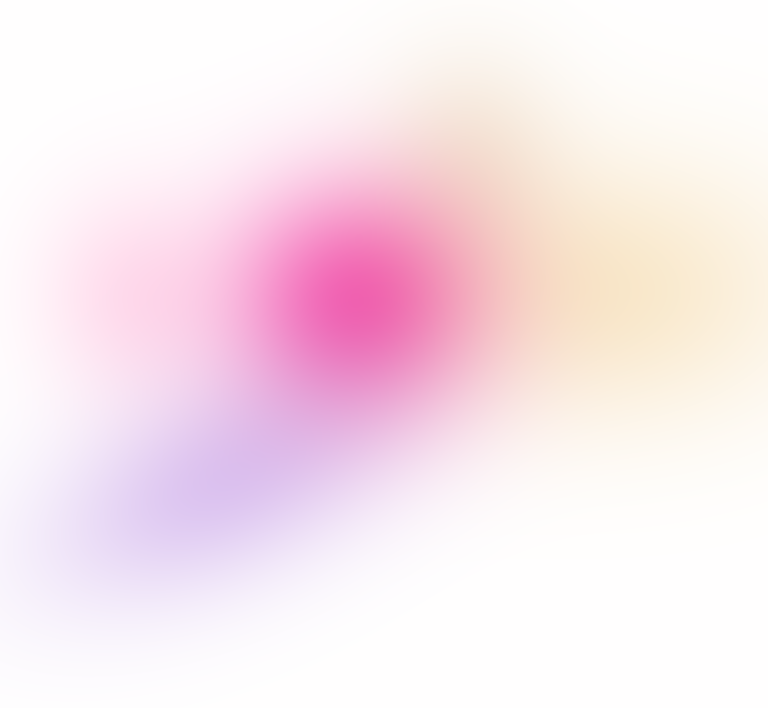
Give the GLSL for this background, as a WebGL 1 fragment shader.

```glsl
precision highp float;
// Soft blurred glows of magenta, rose, lavender and cream on a white ground.

uniform vec2 u_resolution;

const vec3 WHITE    = vec3(1.0, 0.998, 0.998);
const vec3 MAGENTA  = vec3(0.96, 0.40, 0.735);
const vec3 ROSE     = vec3(1.0, 0.875, 0.935);
const vec3 LAVENDER = vec3(0.86, 0.77, 0.945);
const vec3 CREAM    = vec3(0.975, 0.91, 0.79);
const vec3 PEACH    = vec3(0.965, 0.93, 0.88);

// Gaussian falloff around a center, stretched by spread and tilted by angle
float glow(vec2 p, vec2 center, vec2 spread, float angle) {
  float c = cos(angle), s = sin(angle);
  vec2 d = p - center;
  vec2 q = vec2(c * d.x + s * d.y, c * d.y - s * d.x) / spread;
  return exp(-0.5 * dot(q, q));
}

// Multiplies a translucent tint into the color below it
vec3 stain(vec3 base, vec3 tint, float amount) {
  return base * mix(vec3(1.0), tint, amount);
}

void main() {
  // Height runs from 0 to 1, width follows the aspect ratio
  vec2 p = gl_FragCoord.xy / u_resolution.y;
  vec3 color = WHITE;

  // Warm glows on the right and at the top
  color = stain(color, CREAM, glow(p, vec2(0.847, 0.590), vec2(0.205, 0.134), 0.0));
  color = stain(color, PEACH, glow(p, vec2(0.664, 0.788), vec2(0.092, 0.106), 0.0));

  // Cool glow at the lower left, rising to the right
  color = stain(color, LAVENDER, glow(p, vec2(0.318, 0.322), vec2(0.190, 0.099), 0.436));

  // Pale rose at the left and the bright core
  color = stain(color, ROSE, glow(p, vec2(0.184, 0.583), vec2(0.092, 0.106), 0.0));
  color = stain(color, MAGENTA, glow(p, vec2(0.501, 0.579), vec2(0.127, 0.117), 0.0));

  gl_FragColor = vec4(color, 1.0);
}
```
